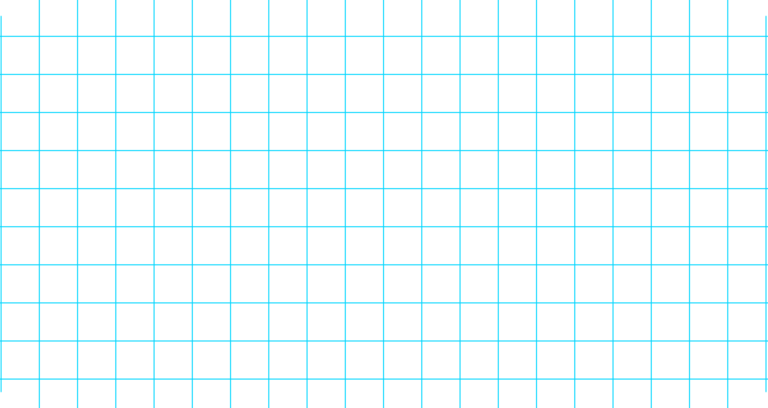
A Shadertoy shader for this pattern:

```glsl
// Draws a sheet of white graph paper ruled with thin cyan square cells.

const vec3 PAPER = vec3(1.0);
const vec3 INK = vec3(0.0, 0.84, 1.0);

// All lengths are fractions of the canvas width and height.
const vec2 CELL = vec2(0.0498, 0.09334);
const vec2 CENTER_CROSSING = vec2(0.4994, 0.5376);
const vec2 LINE_WIDTH = vec2(0.0013, 0.00245);
const float OUTER_COLUMN = 10.0;     // columns from the center to a side rule
const float SIDE_HALF_LENGTH = 0.461;

// Area under a unit tent filter up to t, with t in pixels.
vec2 tentArea(vec2 t) {
    t = clamp(t, -1.0, 1.0);
    return 0.5 + t - 0.5 * t * abs(t);
}

// Filtered coverage of a line of the given width at a signed distance.
vec2 lineCoverage(vec2 distanceToLine, vec2 width, vec2 pixel) {
    return tentArea((distanceToLine + 0.5 * width) / pixel)
         - tentArea((distanceToLine - 0.5 * width) / pixel);
}

// The two side rules stop short of the corners; all others run through.
float sideRuleMask(float column, float y, float pixel) {
    float isSide = step(OUTER_COLUMN - 0.5, abs(column));
    float overrun = abs(y - 0.5) - SIDE_HALF_LENGTH;
    return 1.0 - isSide * smoothstep(-pixel, pixel, overrun);
}

void mainImage(out vec4 fragColor, in vec2 fragCoord) {
    vec2 pixel = 1.0 / iResolution.xy;
    vec2 uv = fragCoord * pixel;

    // Nearest rule on each axis
    vec2 grid = (uv - CENTER_CROSSING) / CELL;
    vec2 index = floor(grid + 0.5);
    vec2 rules = lineCoverage((grid - index) * CELL, LINE_WIDTH, pixel);
    rules.x *= sideRuleMask(index.x, uv.y, pixel.y);

    // Union of both directions
    float ink = 1.0 - (1.0 - rules.x) * (1.0 - rules.y);
    fragColor = vec4(mix(PAPER, INK, ink), 1.0);
}
```
